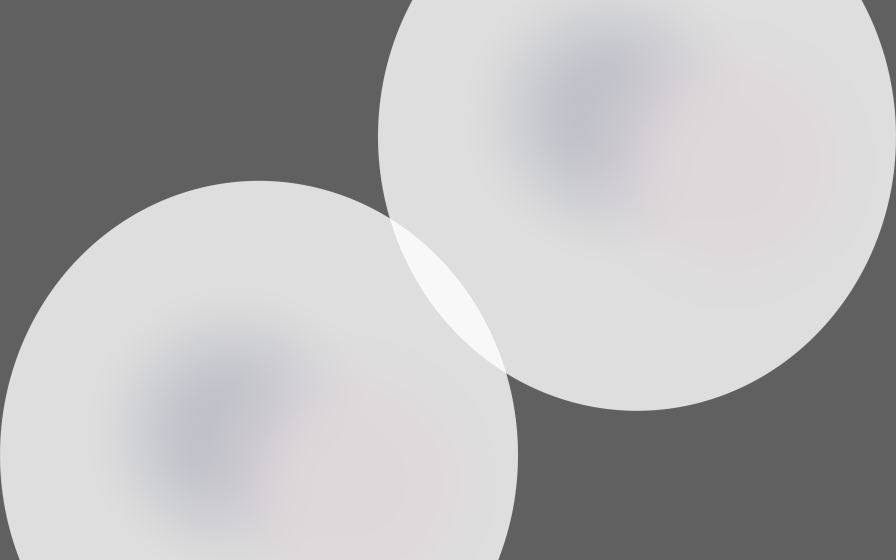
Give the GLSL for this background, as a Shadertoy shader.

```glsl
// Two overlapping translucent pale ovals with soft blue-grey and pink glows on dark grey.

const vec2 CANVAS = vec2(1.6, 1.0);            // width and height in canvas units
const vec3 BACKDROP = vec3(0.376);
const vec3 VEIL = vec3(1.0);
const float VEIL_OPACITY = 0.793;

const vec2 OVAL_RADII = vec2(0.4625, 0.4896);
const vec2 LOWER_CENTER = vec2(0.4625, 0.1875);
const vec2 UPPER_CENTER = vec2(1.1375, 0.7560);

const vec3 COOL_COLOR = vec3(0.750, 0.755, 0.785);
const vec2 COOL_OFFSET = vec2(-0.046, 0.040);
const vec2 COOL_FADE = vec2(0.04, 0.28);       // inner and outer radius

const vec3 WARM_COLOR = vec3(0.873, 0.846, 0.855);
const vec2 WARM_OFFSET = vec2(0.165, -0.048);
const vec2 WARM_FADE = vec2(0.04, 0.31);

// Approximate signed distance to an axis-aligned ellipse
float ellipseDistance(vec2 p, vec2 radii) {
    float scaled = length(p / radii);
    float slope = length(p / (radii * radii));
    return scaled * (scaled - 1.0) / max(slope, 1e-4);
}

// Soft round spot, 1 inside the inner radius and 0 beyond the outer
float glow(vec2 p, vec2 fade) {
    return 1.0 - smoothstep(fade.x, fade.y, length(p));
}

// Lays one glowing oval over the colour beneath
vec3 addOval(vec3 under, vec2 p, float pixel) {
    float coverage = 1.0 - smoothstep(-0.7 * pixel, 0.7 * pixel, ellipseDistance(p, OVAL_RADII));
    vec3 color = mix(under, VEIL, VEIL_OPACITY);
    color = mix(color, COOL_COLOR, glow(p - COOL_OFFSET, COOL_FADE));
    color = mix(color, WARM_COLOR, glow(p - WARM_OFFSET, WARM_FADE));
    return mix(under, color, coverage);
}

void mainImage(out vec4 fragColor, in vec2 fragCoord) {
    vec2 p = fragCoord / iResolution.xy * CANVAS;
    float pixel = 1.0 / iResolution.y;

    vec3 color = addOval(BACKDROP, p - LOWER_CENTER, pixel);
    color = addOval(color, p - UPPER_CENTER, pixel);
    fragColor = vec4(color, 1.0);
}
```
